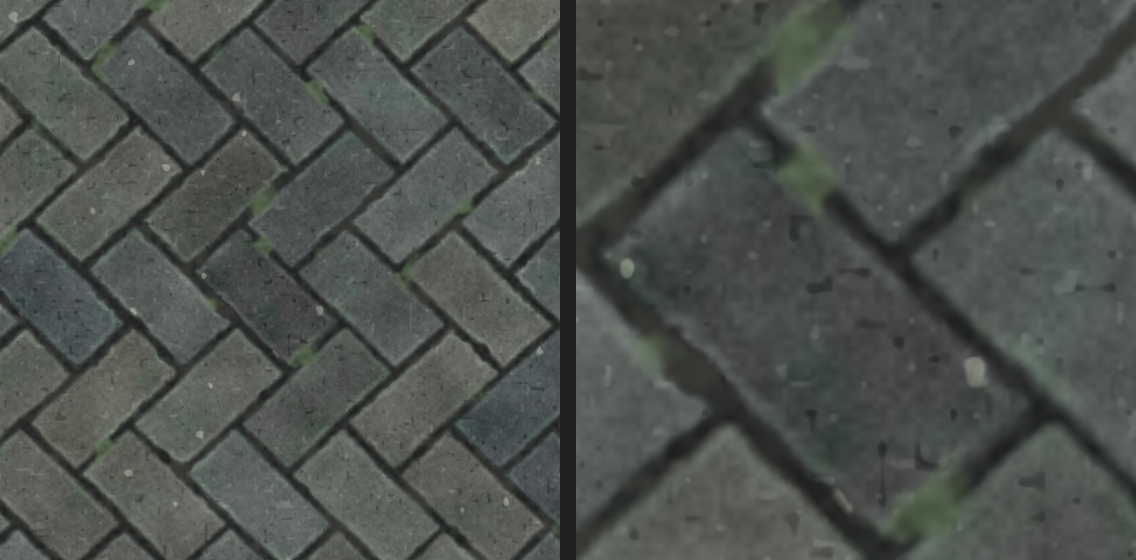
Left, the full canvas; right, a detail of the centre.
Give the GLSL for this texture, as a WebGL 1 fragment shader.

```glsl
precision highp float;
// Worn grey paving bricks in a diagonal herringbone bond.
// The canvas is sheared into brick units, each unit square is assigned to its
// 2:1 brick, and a rounded box distance shapes faces, rims and dark joints.

uniform vec2 u_resolution;

float hash(vec2 p) {
  vec3 q = fract(vec3(p.xyx) * 0.1031);
  q += dot(q, q.yzx + 33.33);
  return fract((q.x + q.y) * q.z);
}

float noise(vec2 p) {
  vec2 i = floor(p), f = fract(p);
  f = f * f * (3.0 - 2.0 * f);
  return mix(mix(hash(i), hash(i + vec2(1, 0)), f.x),
             mix(hash(i + vec2(0, 1)), hash(i + vec2(1, 1)), f.x), f.y);
}

float fbm(vec2 p) {
  float sum = 0.0, amp = 0.533;
  for (int i = 0; i < 4; i++) {
    sum += amp * noise(p);
    p = mat2(1.6, 1.2, -1.2, 1.6) * p + 17.3;
    amp *= 0.5;
  }
  return sum;
}

float roundedBox(vec2 p, vec2 halfSize, float radius) {
  vec2 q = abs(p) - halfSize + radius;
  return length(max(q, 0.0)) + min(max(q.x, q.y), 0.0) - radius;
}

// Soft irregular chips, at most one in each square of a grid.
float chips(vec2 p, float chance) {
  vec2 id = floor(p);
  vec2 centre = 0.3 + 0.4 * vec2(hash(id + 3.1), hash(id + 8.7));
  float r = length(fract(p) - centre) + 0.14 * (noise(p * 9.0) - 0.5);
  float size = mix(0.05, 0.13, hash(id + 5.9));
  return step(hash(id + 70.0), chance) * (1.0 - smoothstep(size * 0.5, size + 0.03, r));
}

void main() {
  vec2 p = gl_FragCoord.xy / u_resolution.y;
  float px = 7.7 / u_resolution.y;

  // Brick units: x runs down to the right, y runs up to the right.
  vec2 d = p - vec2(0.153, 0.876);
  vec2 uv = vec2(5.24 * d.x - 5.70 * d.y, 5.28 * d.x + 5.39 * d.y);
  uv += 0.07 * (vec2(fbm(p * 8.0 + 5.0), fbm(p * 8.0 + 40.0)) - 0.5);

  // Herringbone: four squares along a row belong to two bricks.
  vec2 origin = floor(uv);
  float k = mod(origin.x - origin.y + 0.5, 4.0);
  vec2 size = k < 2.0 ? vec2(2, 1) : vec2(1, 2);
  if (k > 1.0 && k < 2.0) origin.x -= 1.0;
  if (k > 2.0 && k < 3.0) origin.y -= 1.0;

  // Each brick sits slightly shifted and turned in its place.
  vec2 id = origin + 50.0;
  float tone = hash(id + 11.0), tint = hash(id + 23.0);
  vec2 q = uv - origin - 0.5 * size;
  q -= 0.03 * (vec2(hash(id), hash(id + 7.0)) - 0.5);
  q += 0.025 * (hash(id + 31.0) - 0.5) * vec2(-q.y, q.x);
  float dist = roundedBox(q, 0.5 * size - 0.035, 0.07);
  dist += 0.045 * (fbm(p * 60.0) - 0.5);
  float crumble = smoothstep(0.60, 0.78, fbm(p * 17.0 + 60.0));
  dist += 0.05 * crumble * noise(p * 75.0);
  float face = 1.0 - smoothstep(-0.028 - px, 0.018 + px, dist);

  // Face: brick tone, drifting stains and stone grain.
  vec3 brick = mix(vec3(0.265, 0.280, 0.285), vec3(0.393, 0.405, 0.380), pow(tone, 0.5));
  brick += (tint - 0.5) * vec3(0.022, 0.0, -0.018);
  vec2 stainPos = p * 13.0 + 30.0 * vec2(tone, tint);
  brick += 0.15 * (fbm(stainPos) - 0.5);
  brick += vec3(-0.018, 0.010, -0.004) * smoothstep(0.5, 0.75, fbm(stainPos + 90.0));
  brick += 0.05 * (noise(p * 130.0) - 0.5) + 0.045 * (noise(p * 240.0) - 0.5);
  brick += 0.07 * smoothstep(0.82, 0.97, noise(p * 105.0 + 9.0));
  brick -= 0.08 * smoothstep(0.83, 0.97, noise(p * 95.0 + 51.0));
  brick += vec3(0.19, 0.19, 0.16) * chips(p * 15.0 + 4.0, 0.10);

  // Worn pale rim inside a darker rounded edge.
  float rim = smoothstep(-0.13, -0.07, dist) * (1.0 - smoothstep(-0.06, -0.015, dist));
  brick += rim * vec3(0.055, 0.068, 0.058) * smoothstep(0.3, 0.7, fbm(p * 22.0 + 13.0));
  brick += rim * crumble * 0.07 * noise(p * 90.0);
  brick *= 1.0 - 0.22 * smoothstep(-0.06, 0.0, dist);

  // Joints: dark gaps, partly filled with grit and a little moss.
  vec3 joint = vec3(0.115, 0.125, 0.118) + 0.07 * noise(p * 120.0);
  float grit = smoothstep(0.52, 0.72, fbm(p * 20.0 + 27.0));
  joint = mix(joint, vec3(0.25, 0.25, 0.23), 0.65 * grit);
  vec3 color = mix(joint, brick, face);
  float moss = smoothstep(0.66, 0.76, fbm(p * 11.0 + 77.0)) * smoothstep(-0.12, -0.02, dist);
  color = mix(color, vec3(0.30, 0.38, 0.26) + 0.12 * noise(p * 110.0), 0.7 * moss);

  gl_FragColor = vec4(color, 1.0);
}
```
